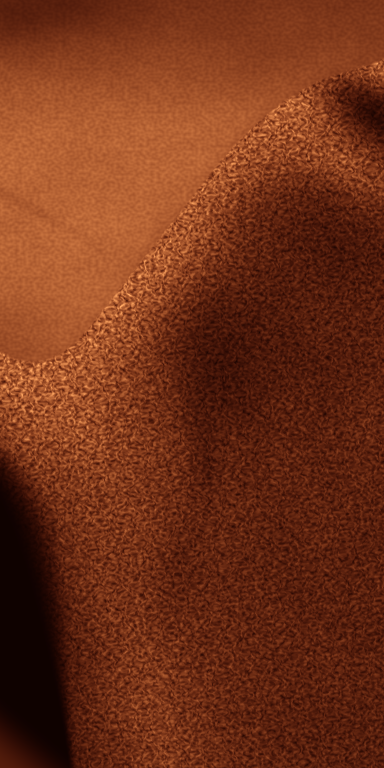
Write a WebGL 2 fragment shader that draws this texture.

```glsl
#version 300 es
precision highp float;
// Folded brown suede: a smooth back sheet behind a raised, pebbled front fold.
// Broad light is a tone field shaped by soft elliptical pools; gradient noise
// adds the nap, and a power-curve ramp turns each tone into leather colour.

uniform vec2 u_resolution;
out vec4 outColor;

const vec3 LEATHER_GAIN = vec3(1.0, 0.66, 0.39);
const vec3 LEATHER_CURVE = vec3(1.0, 1.58, 1.9);
const float BACK_TONE = 0.72;
const float FRONT_TONE = 0.37;
const float RIDGE_TONE = 0.69;
const float POCKET_TONE = 0.06;
const float RIDGE_WIDTH = 0.23;
const float FOLD_SOFTNESS = 0.007;
const float FLECK_SCALE = 108.0;
const float FLECK_DEPTH = 0.62;
const float CLUMP_DEPTH = 0.20;
const float BACK_NAP = 0.14;

vec2 hashGradient(vec2 cell) {
    uvec2 q = uvec2(ivec2(cell) + 4096);
    uint h = q.x * 1597334677u ^ q.y * 3812015801u;
    h = (h ^ (h >> 15)) * 2246822519u;
    h ^= h >> 13;
    float angle = float(h & 65535u) * 6.28318 / 65536.0;
    return vec2(cos(angle), sin(angle));
}

float gradientNoise(vec2 p) {
    vec2 i = floor(p), f = p - i;
    vec2 u = f * f * f * (f * (f * 6.0 - 15.0) + 10.0);
    vec2 e = vec2(1.0, 0.0);
    float a = dot(hashGradient(i), f);
    float b = dot(hashGradient(i + e.xy), f - e.xy);
    float c = dot(hashGradient(i + e.yx), f - e.yx);
    float d = dot(hashGradient(i + 1.0), f - 1.0);
    return mix(mix(a, b, u.x), mix(c, d, u.x), u.y);
}

float fbm(vec2 p) {
    float sum = 0.0, amp = 0.6;
    for (int i = 0; i < 4; i++) {
        sum += amp * gradientNoise(p);
        p = mat2(1.6, 1.2, -1.2, 1.6) * p + 7.3;
        amp *= 0.5;
    }
    return sum;
}

float smoothMin(float a, float b, float k) {
    float h = max(k - abs(a - b), 0.0) / k;
    return min(a, b) - h * h * k * 0.25;
}

// Soft elliptical pool whose long axis is turned by angle
float pool(vec2 p, vec2 center, vec2 radius, float angle) {
    vec2 axis = vec2(cos(angle), sin(angle)), v = p - center;
    vec2 d = vec2(dot(v, axis), dot(v, vec2(-axis.y, axis.x))) / radius;
    return exp(-dot(d, d));
}

// Height of the fold crest: a rounded dip, a steep slope, then a shoulder
float foldHeight(float x) {
    float slope = 1.245 + 1.27 * (x - 0.31);
    float shoulder = 1.775 + 0.32 * (x - 0.78);
    float dip = 1.085 - 0.55 * x;
    return -smoothMin(-smoothMin(slope, shoulder, 0.16), -dip, 0.20);
}

float backTone(vec2 p) {
    float t = mix(BACK_TONE, 0.47, smoothstep(1.60, 2.02, p.y));
    t = mix(t, 0.29, 0.75 * pool(p, vec2(0.10, 1.99), vec2(0.26, 0.10), 0.0));
    t = mix(t, 0.50, 0.45 * pool(p, vec2(0.92, 1.93), vec2(0.30, 0.12), 0.2));
    t = mix(t, 0.57, 0.60 * pool(p, vec2(0.0, 1.12), vec2(0.16, 0.12), 0.4));
    float crease = p.y - (1.50 - 0.5 * p.x - 0.25 * p.x * p.x);
    t -= 0.05 * exp(-pow(crease / 0.016, 2.0)) * smoothstep(0.38, 0.05, p.x);
    return t + 0.06 * fbm(p * vec2(4.0, 6.0));
}

float frontTone(vec2 p, float depth) {
    float t = FRONT_TONE;
    // Lit flank and lower swell
    t = mix(t, 0.55, 0.95 * pool(p, vec2(0.25, 0.86), vec2(0.22, 0.36), 0.0));
    t = mix(t, 0.52, 0.85 * pool(p, vec2(0.40, 0.14), vec2(0.15, 0.34), 0.15));
    t = mix(t, RIDGE_TONE, exp(-pow(depth / RIDGE_WIDTH, 2.0)));
    t = mix(t, 0.62, 0.80 * pool(p, vec2(0.88, 1.57), vec2(0.17, 0.06), -0.55));
    // Hollows and the central crease
    t = mix(t, 0.26, 0.75 * pool(p, vec2(0.87, 1.37), vec2(0.25, 0.14), -0.3));
    t = mix(t, 0.17, 0.82 * pool(p, vec2(0.59, 1.07), vec2(0.13, 0.14), 0.6));
    t = mix(t, 0.27, 0.55 * pool(p, vec2(0.74, 1.05), vec2(0.30, 0.18), 0.7));
    t = mix(t, 0.24, 0.65 * pool(p, vec2(0.535, 0.85), vec2(0.045, 0.18), 0.0));
    t = mix(t, 0.30, 0.45 * pool(p, vec2(0.46, 0.52), vec2(0.05, 0.16), -0.25));
    t = mix(t, 0.13, 0.88 * pool(p, vec2(0.98, 1.70), vec2(0.16, 0.075), -0.6));
    t = mix(t, 0.31, 0.60 * pool(p, vec2(0.94, 0.30), vec2(0.25, 0.50), 0.0));
    return t + 0.06 * fbm(p * 5.0);
}

// Deep shade at lower left, crisp near the bottom and diffuse above
float shadePocket(float tone, vec2 p) {
    float rim = 0.19 - 0.11 * p.y - 0.11 * pow(p.y / 0.815, 6.0);
    float blur = mix(0.012, 0.075, smoothstep(0.0, 0.75, p.y));
    float beyond = p.x - rim;
    tone *= 1.0 - 0.30 * exp(-max(beyond, 0.0) / 0.07) * smoothstep(1.02, 0.6, p.y);
    float floorTone = POCKET_TONE + 0.27 * smoothstep(0.19, 0.0, p.y + 0.85 * p.x);
    return mix(floorTone, tone, smoothstep(-blur, blur, beyond));
}

void main() {
    vec2 p = gl_FragCoord.xy / u_resolution * vec2(1.0, 2.0);
    float depth = foldHeight(p.x) - p.y;

    // Fine turned flecks gathered in loose clumps on the front, short nap behind
    vec2 fleckPos = mat2(0.80, 0.60, -0.60, 0.80) * p * FLECK_SCALE;
    fleckPos += 1.2 * fbm(p * 31.0);
    float fleck = gradientNoise(fleckPos) + 0.6 * gradientNoise(fleckPos.yx * 1.47 + 31.0);
    float clump = gradientNoise(p * 47.0 + 11.0);
    float grain = FLECK_DEPTH * fleck + CLUMP_DEPTH * clump;
    float nap = gradientNoise(p * vec2(105.0, 125.0)) + 0.5 * fbm(p * 28.0);

    float back = backTone(p) * (1.0 + BACK_NAP * nap);
    back *= 1.0 - 0.08 * exp(-max(-depth, 0.0) / 0.03);
    float front = frontTone(p, depth) * (1.0 + grain);
    front = shadePocket(front, p);

    float tone = mix(back, front, smoothstep(-FOLD_SOFTNESS, FOLD_SOFTNESS, depth));
    outColor = vec4(LEATHER_GAIN * pow(vec3(clamp(tone, 0.02, 1.0)), LEATHER_CURVE), 1.0);
}
```
